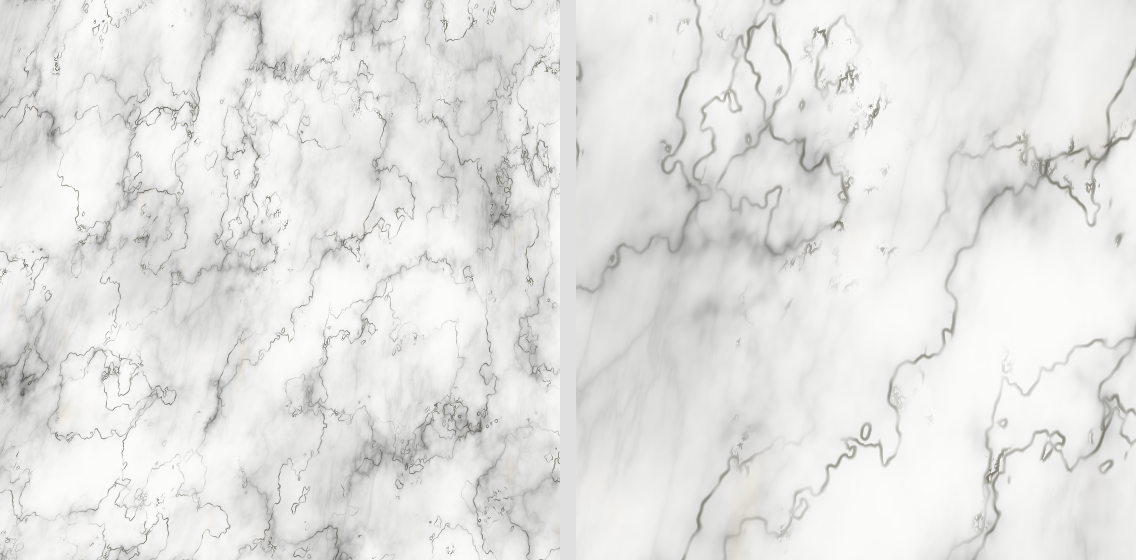
Left: the whole. Right: its middle third, enlarged.
Write a three.js fragment shader that draws this texture.

```glsl
varying vec2 vUv;

const vec3 WHITE = vec3(0.985, 0.985, 0.978);
const vec3 SMOKE = vec3(0.28, 0.28, 0.27);
const vec3 CRACK = vec3(0.24, 0.23, 0.17);
const vec3 OCHRE = vec3(0.80, 0.72, 0.58);

const float CLOUD_SCALE = 4.2;
const float CLOUD_DEPTH = 0.15;
const float VEIN_SCALE = 4.6;
const float VEIN_FALLOFF = 11.0;
const float VEIN_DEPTH = 0.27;
const float KNOT_DEPTH = 0.36;
const float WISP_SCALE = 8.0;
const float WISP_DEPTH = 0.16;
const float STREAK_DEPTH = 0.13;
const float CRACK_WIDTH = 0.0019;
const float CRACK_DEPTH = 0.62;
const float BREAK_SCALE = 75.0;
const float GRAIN_SCALE = 21.0;
const float ROUGHNESS = 0.55;
const float LEAN = 0.4;
const float STRETCH = 0.78;
const float SLOPE_STEP = 0.0008;
const float TAU = 6.2831853;

float hash(vec2 cell) {
  vec3 h = fract(vec3(cell.xyx) * vec3(0.1031, 0.1030, 0.0973));
  h += dot(h, h.yzx + 33.33);
  return fract((h.x + h.y) * h.z);
}

vec2 gradientAt(vec2 cell) {
  float angle = TAU * hash(cell);
  return vec2(cos(angle), sin(angle));
}

float gradientNoise(vec2 p) {
  vec2 i = floor(p);
  vec2 f = p - i;
  vec2 u = f * f * f * (f * (f * 6.0 - 15.0) + 10.0);
  float a = dot(gradientAt(i), f);
  float b = dot(gradientAt(i + vec2(1.0, 0.0)), f - vec2(1.0, 0.0));
  float c = dot(gradientAt(i + vec2(0.0, 1.0)), f - vec2(0.0, 1.0));
  float d = dot(gradientAt(i + vec2(1.0, 1.0)), f - vec2(1.0, 1.0));
  return mix(mix(a, b, u.x), mix(c, d, u.x), u.y);
}

// Each octave is turned and doubled
float fbm(vec2 p) {
  float sum = 0.0;
  float amplitude = 1.0;
  for (int i = 0; i < 6; i++) {
    sum += amplitude * gradientNoise(p);
    p = mat2(1.6, 1.2, -1.2, 1.6) * p + 17.3;
    amplitude *= ROUGHNESS;
  }
  return sum;
}

// Veins lean to the right on the left side and stand upright on the right
vec2 bend(vec2 p) {
  return vec2(p.x - LEAN * p.y * (1.0 - p.x), p.y * STRETCH);
}

// x: soft smoke around the vein, y: thin crack along its centre
vec2 vein(vec2 p, float scale, vec2 seed) {
  float f = fbm(bend(p) * scale + seed);
  float right = fbm(bend(p + vec2(SLOPE_STEP, 0.0)) * scale + seed);
  float above = fbm(bend(p + vec2(0.0, SLOPE_STEP)) * scale + seed);
  float slope = length(vec2(right, above) - f) / SLOPE_STEP;
  float dist = abs(f) / max(slope, 0.5);
  float smoke = exp(-VEIN_FALLOFF * abs(f));
  return vec2(smoke, 1.0 - smoothstep(0.0, CRACK_WIDTH, dist));
}

float patches(vec2 p, float scale, vec2 seed) {
  return smoothstep(-0.3, 0.4, gradientNoise(p * scale + seed));
}

void main() {
  vec2 p = vUv;
  vec2 q = bend(p);
  vec2 first = vein(p, VEIN_SCALE, vec2(3.7, 11.2));
  vec2 second = vein(p, VEIN_SCALE, vec2(41.5, 27.9));
  vec2 grain = vein(p, GRAIN_SCALE, vec2(14.1, 80.6));

  // Cloudy ground
  float cloud = smoothstep(-0.55, 0.65, fbm(q * CLOUD_SCALE + 71.0));
  float smokePatch = patches(p, 5.0, vec2(8.3, 52.0));
  float shade = CLOUD_DEPTH * cloud * mix(cloud, 1.0, 0.35);

  // Smoky veins, darker where they meet
  shade += VEIN_DEPTH * first.x * smokePatch * (0.25 + 0.75 * cloud);
  shade += 0.8 * VEIN_DEPTH * second.x * (1.0 - 0.7 * smokePatch) * cloud;
  shade += KNOT_DEPTH * first.x * second.x * (0.4 + 0.6 * smokePatch);

  // Small ragged wisps and upright streaks inside the clouds
  float wisp = exp(-8.0 * abs(fbm(q * WISP_SCALE + 37.0)));
  float streak = exp(-9.0 * abs(fbm(q * vec2(18.0, 6.0) + 90.0)));
  shade += WISP_DEPTH * wisp * cloud * patches(p, 6.0, vec2(61.0, 23.0));
  shade += STREAK_DEPTH * streak * cloud * patches(p, 5.0, vec2(19.0, 4.0));

  // Hairline cracks, broken into dashes and dots
  float dashes = smoothstep(-0.35, 0.3, gradientNoise(p * BREAK_SCALE));
  float firstCrack = first.y * (0.2 + 0.8 * patches(p, 9.0, vec2(33.0, 6.0)));
  float secondCrack = second.y * patches(p, 7.0, vec2(5.0, 63.0));
  float crack = max(firstCrack, 0.85 * secondCrack) * (0.3 + 0.7 * dashes);

  // Clusters of dark grains beside the veins
  float cluster = smoothstep(0.12, 0.4, gradientNoise(p * 13.0 + 47.0));
  cluster *= smoothstep(0.15, 0.6, max(first.x, second.x));
  crack = CRACK_DEPTH * max(crack, grain.y * cluster * dashes);

  // Faint mineral stain
  float stain = smoothstep(0.3, 0.6, gradientNoise(q * vec2(24.0, 12.0) + 55.0));

  vec3 color = mix(WHITE, SMOKE, clamp(shade, 0.0, 0.8));
  color = mix(color, color * OCHRE / OCHRE.r, 0.3 * stain * cloud * smokePatch);
  color = mix(color, CRACK, crack);
  gl_FragColor = vec4(color, 1.0);
}
```
